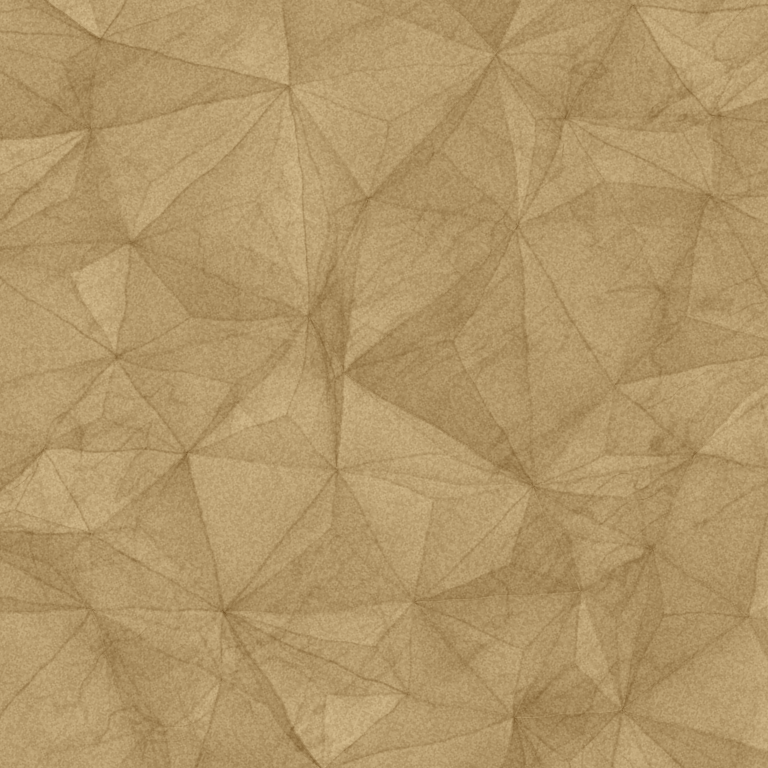
Write a Shadertoy shader that draws this texture.

```glsl
#define FOLDS 5.6
#define FINE_FOLDS 11.0
#define JITTER 0.8
#define FOLD_CONTRAST 0.085
#define FINE_CONTRAST 0.035
#define CREASE_WIDTH 0.0018
#define WRINKLE_DEPTH 0.05
#define HATCH_DEPTH 0.035
#define MOTTLE 0.05
#define GRAIN 0.1
#define PAPER vec3(0.717, 0.612, 0.432)
#define SHADE_TINT vec3(1.0, 1.08, 1.08)

float hash(vec2 p) {
    vec3 q = fract(p.xyx * 0.1031);
    q += dot(q, q.yzx + 33.33);
    return fract((q.x + q.y) * q.z);
}

vec3 hash3(vec2 a, vec2 b, vec2 c) {
    return vec3(hash(a), hash(b), hash(c));
}

float noise(vec2 p) {
    vec2 i = floor(p), f = fract(p);
    f = f * f * (3.0 - 2.0 * f);
    return mix(mix(hash(i), hash(i + vec2(1, 0)), f.x),
               mix(hash(i + vec2(0, 1)), hash(i + vec2(1, 1)), f.x), f.y);
}

float fbm(vec2 p) {
    float sum = 0.0, gain = 0.5;
    for (int i = 0; i < 4; i++) {
        sum += gain * noise(p);
        p = mat2(1.6, 1.2, -1.2, 1.6) * p + 7.3;
        gain *= 0.5;
    }
    return sum / 0.9375;
}

mat2 rotation(float a) {
    return mat2(cos(a), sin(a), -sin(a), cos(a));
}

float cross2(vec2 a, vec2 b) {
    return a.x * b.y - a.y * b.x;
}

vec2 foldPoint(vec2 cell) {
    return cell + JITTER * (vec2(hash(cell), hash(cell + 71.0)) - 0.5);
}

// Shade of one triangular facet, written only where p lies inside it
void facet(vec2 p, vec2 a, vec2 b, vec2 c, float lineWidth, inout float shade) {
    vec2 A = foldPoint(a), B = foldPoint(b), C = foldPoint(c);
    vec2 side[3] = vec2[3](C - B, A - C, B - A);
    float area = cross2(side[2], -side[1]);
    vec3 w = vec3(cross2(side[0], p - B), cross2(side[1], p - C), cross2(side[2], p - A)) / area;
    if (min(w.x, min(w.y, w.z)) < 0.0) return;

    vec3 edgeDist = w * abs(area) / vec3(length(side[0]), length(side[1]), length(side[2]));
    float nearest = min(edgeDist.x, min(edgeDist.y, edgeDist.z));
    vec2 id = (a + b + c) * 5.0;
    vec3 cornerTone = hash3(id + a * 3.0, id + b * 3.0, id + c * 3.0);
    vec3 foldDepth = hash3(b + c + 13.0, a + c + 13.0, a + b + 13.0);
    vec3 sideTone = hash3(id + b + c, id + a + c, id + a + b) - 0.33;
    float tone = dot(w, cornerTone) - 0.5 + 0.45 * (hash(id) - 0.5);
    tone -= 0.8 * dot(sideTone, exp(-edgeDist / 0.09));

    // Many facets are dented: three folds meet at an inner point
    float dent = 0.0;
    if (hash(id + 3.0) < 0.65) {
        vec3 inner = 0.35 + hash3(id + 17.0, id + 29.0, id + 43.0);
        vec3 r = w / inner;
        int k = r.x < r.y ? (r.x < r.z ? 0 : 2) : (r.y < r.z ? 1 : 2);
        float d = 9.0;
        for (int j = 0; j < 3; j++)
            if (j != k) d = min(d, (r[j] - r[k]) * abs(area) / length(side[j] / inner[j] - side[k] / inner[k]));
        float slope = hash(id + 53.0 + 7.0 * float(k)) - 0.5;
        tone += slope * (0.35 + 0.5 * exp(-d / 0.08)) * smoothstep(0.0, lineWidth, d);
        dent = 0.55 * exp(-d * d / (lineWidth * lineWidth));
    }
    tone *= smoothstep(0.0, lineWidth, nearest);
    vec3 line = exp(-edgeDist * edgeDist / (lineWidth * lineWidth));
    shade = tone - dot(0.25 + 0.75 * foldDepth, line) - dent;
}

// Jittered grid, every cell split along its shorter diagonal
float crumple(vec2 p, float scale) {
    float shade = 0.0, lineWidth = CREASE_WIDTH * scale;
    for (int y = -1; y <= 1; y++)
    for (int x = -1; x <= 1; x++) {
        vec2 a = floor(p) + vec2(x, y);
        vec2 b = a + vec2(1, 0), c = a + vec2(1, 1), d = a + vec2(0, 1);
        if (distance(foldPoint(a), foldPoint(c)) < distance(foldPoint(b), foldPoint(d))) {
            facet(p, a, b, c, lineWidth, shade);
            facet(p, a, c, d, lineWidth, shade);
        } else {
            facet(p, a, b, d, lineWidth, shade);
            facet(p, b, c, d, lineWidth, shade);
        }
    }
    return shade;
}

// Thin meandering lines along the middle level of the noise
float wrinkles(vec2 p) {
    float ridge = 1.0 - smoothstep(0.0, 0.024, abs(fbm(p) - 0.5));
    return ridge * smoothstep(0.45, 0.7, noise(p * 0.9 + 31.0));
}

void mainImage(out vec4 fragColor, in vec2 fragCoord) {
    vec2 uv = fragCoord / min(iResolution.x, iResolution.y);
    vec2 warp = vec2(fbm(uv * 10.0 + 3.0), fbm(uv * 10.0 + 47.0)) - 0.5;
    vec2 p = uv + 0.022 * warp;

    // Large folds with patches of smaller ones
    float shade = FOLD_CONTRAST * crumple(rotation(0.55) * p * FOLDS + 27.0, FOLDS);
    float patches = smoothstep(0.4, 0.7, noise(uv * 6.0 + 15.0));
    shade += FINE_CONTRAST * patches * crumple(rotation(-0.3) * p * FINE_FOLDS + 60.0, FINE_FOLDS);

    // Wrinkles, drawn out along the slant, and hatching
    vec2 slant = rotation(-0.7) * (uv + 0.05 * warp);
    shade -= WRINKLE_DEPTH * wrinkles(slant * vec2(7.0, 13.0) + 41.0);
    shade -= 0.6 * WRINKLE_DEPTH * wrinkles(p * 15.0 + 83.0);
    float streaks = smoothstep(0.55, 0.95, noise(slant * vec2(17.0, 170.0) + 190.0));
    shade -= HATCH_DEPTH * streaks * smoothstep(0.4, 0.7, noise(uv * 7.0 + 52.0));

    // Cloudy stain and paper grain
    shade += MOTTLE * (fbm(uv * 15.0 + 64.0) - 0.5);
    shade += GRAIN * (noise(rotation(0.4) * uv * 480.0 + 600.0) - 0.5);

    fragColor = vec4(PAPER + shade * SHADE_TINT, 1.0);
}
```
